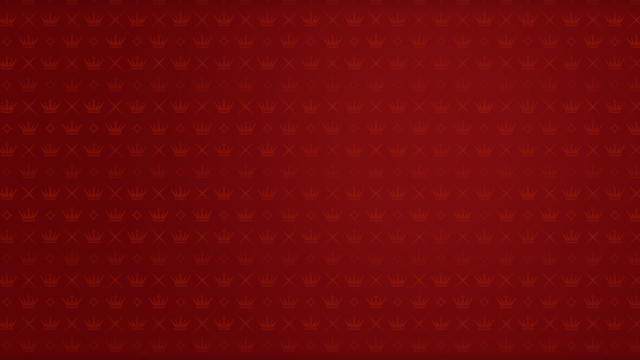
Reproduce this pattern procedurally as a WebGL 2 fragment shader.

```glsl
#version 300 es
precision highp float;
// Deep red damask wallpaper: crowns, sparkles and crossed needles under a soft glow.

uniform vec2 u_resolution;
out vec4 fragColor;

// Lengths are in canvas heights; motif sizes are in repeat periods.
const float PERIOD = 0.1206;
const vec2 ORIGIN = vec2(0.0192, 0.8847);
const vec2 GLOW_CENTRE = vec2(1.19, 0.61);
const vec3 SHADE_RED = vec3(0.368, 0.012, 0.022);
const vec3 GLOW_RED = vec3(0.500, 0.050, 0.062);
const vec3 INK = vec3(0.660, 0.135, 0.025);

float hash(vec2 id) {
  vec3 h = fract(vec3(id.xyx) * 0.1031);
  h += dot(h, h.yzx + 33.33);
  return fract((h.x + h.y) * h.z);
}

// Coverage of a distance field, softened over one pixel
float fill(float d, float pixel) {
  return clamp(0.5 - d / pixel, 0.0, 1.0);
}

vec2 cellCoord(vec2 grid, vec2 anchor) {
  return fract(grid - anchor + 0.5) - 0.5;
}

vec2 cellId(vec2 grid, vec2 anchor) {
  return floor(grid - anchor + 0.5);
}

// Capsule whose radius runs from ra to rb
float taper(vec2 p, vec2 a, vec2 b, float ra, float rb) {
  vec2 pa = p - a, ba = b - a;
  float h = clamp(dot(pa, ba) / dot(ba, ba), 0.0, 1.0);
  return length(pa - ba * h) - mix(ra, rb, h);
}

float box(vec2 p, vec2 halfSize) {
  vec2 d = abs(p) - halfSize;
  return length(max(d, 0.0)) + min(max(d.x, d.y), 0.0);
}

float crown(vec2 p) {
  p.x = abs(p.x);
  // Flaring spikes
  float d = taper(p, vec2(0.0, -0.07), vec2(0.0, 0.09), 0.040, 0.010);
  d = min(d, taper(p, vec2(0.065, -0.07), vec2(0.105, 0.04), 0.034, 0.008));
  d = min(d, taper(p, vec2(0.110, -0.07), vec2(0.205, 0.05), 0.030, 0.008));
  // Beads and the central cross
  d = min(d, length(p - vec2(0.110, 0.065)) - 0.016);
  d = min(d, length(p - vec2(0.212, 0.068)) - 0.016);
  d = min(d, box(p - vec2(0.0, 0.105), vec2(0.036, 0.010)));
  d = min(d, box(p - vec2(0.0, 0.125), vec2(0.010, 0.036)));
  // Curved base band below a narrow gap
  vec2 b = p - vec2(0.0, -0.145 + 0.8 * p.x * p.x);
  d = max(d, 0.030 - b.y);
  return min(d, box(b, vec2(0.140, 0.016)));
}

// Outline of a four-pointed star with hollow sides
float sparkle(vec2 p, float tip, float lineHalf) {
  p = abs(p);
  float c = tip * 1.7;
  float arc = length(vec2(c - tip, c)) - length(p - c);
  return abs(max(arc, p.x + p.y - tip)) - lineHalf;
}

// Crossed needles with faint threads running on towards the sparkles
float needles(vec2 p, float pixel) {
  vec2 r = abs(vec2(p.x + p.y, p.x - p.y)) * 0.7071;
  float along = max(r.x, r.y), across = min(r.x, r.y);
  float point = fill(across - 0.016 * (1.0 - along / 0.27), pixel);
  point *= 1.0 - smoothstep(0.20, 0.30, along);
  float thread = fill(across - 0.004, pixel);
  thread *= 0.30 * (1.0 - smoothstep(0.25, 0.60, along));
  return max(point, thread);
}

// Print strength: alternate rows are paler, with slight wear per motif
float wear(vec2 id, float rowFade) {
  return (1.0 - rowFade * mod(id.y, 2.0)) * (0.85 + 0.25 * hash(id + 57.0));
}

vec3 background(vec2 p) {
  vec2 q = p - GLOW_CENTRE;
  vec3 red = mix(SHADE_RED, GLOW_RED, exp(-2.7 * dot(q, q)));
  float edge = smoothstep(-0.012, 0.028, p.y) * smoothstep(-0.03, 0.04, 1.0 - p.y);
  return red * mix(0.82, 1.0, edge);
}

void main() {
  vec2 p = gl_FragCoord.xy / u_resolution.y;
  vec2 grid = (p - ORIGIN) / PERIOD;
  float pixel = 1.0 / (u_resolution.y * PERIOD);

  // Crowns fill a checkerboard; sparkles and needles share the gaps
  vec2 besideSparkle = vec2(0.5, 0.0);
  vec2 besideNeedles = vec2(0.0, 0.5);
  vec2 lift = vec2(0.0, 0.015);
  float ink = 0.34 * fill(crown(cellCoord(grid, besideSparkle) - lift), pixel)
            * wear(cellId(grid, besideSparkle), 0.40);
  ink = max(ink, 0.34 * fill(crown(cellCoord(grid, besideNeedles) - lift), pixel)
            * wear(cellId(grid, besideNeedles), 0.08));
  ink = max(ink, 0.48 * fill(sparkle(cellCoord(grid, vec2(0.0)), 0.105, 0.007), pixel)
            * wear(cellId(grid, vec2(0.0)), 0.40));
  ink = max(ink, 0.46 * needles(cellCoord(grid, vec2(0.5)), pixel)
            * wear(cellId(grid, vec2(0.5)), 0.08));

  fragColor = vec4(mix(background(p), INK, ink), 1.0);
}
```
